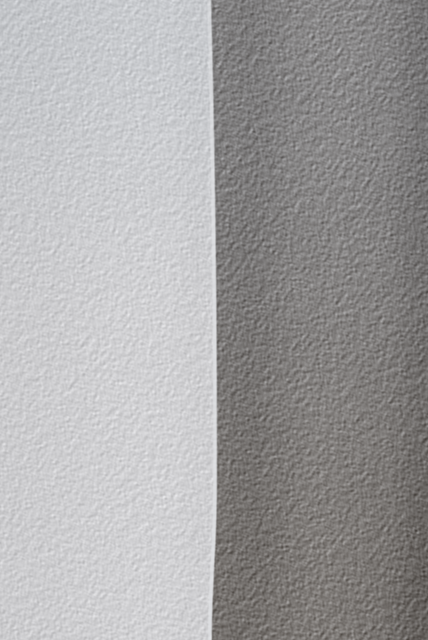
Write a Shadertoy shader that draws this texture.

```glsl
float hash(vec2 p) {
    vec3 q = fract(p.xyx * vec3(0.1031, 0.1030, 0.0973));
    q += dot(q, q.yzx + 33.33);
    return fract((q.x + q.y) * q.z);
}

float noise(vec2 p) {
    vec2 i = floor(p), f = fract(p);
    f = f * f * (3.0 - 2.0 * f);
    return mix(mix(hash(i), hash(i + vec2(1, 0)), f.x),
               mix(hash(i + vec2(0, 1)), hash(i + vec2(1, 1)), f.x), f.y);
}

// Fine plaster grain height, rotated per octave to hide the lattice
float plaster(vec2 p) {
    mat2 turn = mat2(0.8, 0.6, -0.6, 0.8);
    p = turn * p * 205.0;
    return 0.62 * noise(p) + 0.38 * noise(turn * p * 1.6 + 17.3);
}

// Horizontal position of the slightly bowed corner
float cornerX(float y) {
    float upper = max(y - 0.3, 0.0) / 0.7;
    return 0.507 - 0.014 * upper * upper - 0.012 * smoothstep(0.24, 0.0, y);
}

void mainImage(out vec4 fragColor, in vec2 fragCoord) {
    vec2 uv = fragCoord / iResolution.xy;
    vec2 p = fragCoord / iResolution.y;
    float pixel = 1.0 / iResolution.x;

    // Relief shading from the slope toward the light
    vec2 slope = vec2(-0.0013, 0.0015);
    float relief = plaster(p + slope) - plaster(p - slope);
    float mottle = noise(p * vec2(24.0, 13.0)) + noise(p * vec2(55.0, 31.0) + 9.0) - 1.0;
    float edge = uv.x - cornerX(uv.y);

    // Lit wall, dimmer and cooler toward the upper left
    vec3 lit = mix(vec3(0.807, 0.807, 0.816), vec3(0.775, 0.784, 0.798), smoothstep(0.45, 1.0, uv.y));
    lit += 0.022 * smoothstep(0.0, 0.35, uv.x) - 0.012;
    lit -= 0.01 * smoothstep(0.06, 0.0, abs(edge + 0.045));
    lit += 0.125 * relief + 0.005 * mottle;

    // Shaded wall with soft vertical bands, warmer below
    vec3 shade = mix(vec3(0.465, 0.449, 0.436), vec3(0.505, 0.5, 0.502), smoothstep(0.0, 0.9, uv.y));
    shade += 0.033 * exp(-pow((uv.x - 0.77) / 0.13, 2.0));
    shade -= 0.02 * exp(-pow((uv.x - 0.59) / 0.06, 2.0));
    shade -= 0.05 * smoothstep(0.9, 1.0, uv.x);
    shade -= 0.025 * smoothstep(0.35, 0.0, uv.y) * smoothstep(0.7, 1.0, uv.x);
    shade += 0.225 * relief * vec3(0.97, 1.0, 1.03) + 0.01 * mottle;

    // Smooth bright lip along the corner, with a thin dark contact line
    float lip = smoothstep(-0.012, -0.006, edge) * mix(0.95, 0.6, smoothstep(0.6, 1.0, uv.y));
    lit = mix(lit, vec3(0.865, 0.87, 0.88) + 0.03 * relief, lip);
    shade -= 0.025 * smoothstep(0.012, 0.0, edge);

    vec3 color = mix(lit, shade, smoothstep(-1.3 * pixel, 1.3 * pixel, edge));
    fragColor = vec4(clamp(color, 0.0, 1.0), 1.0);
}
```
